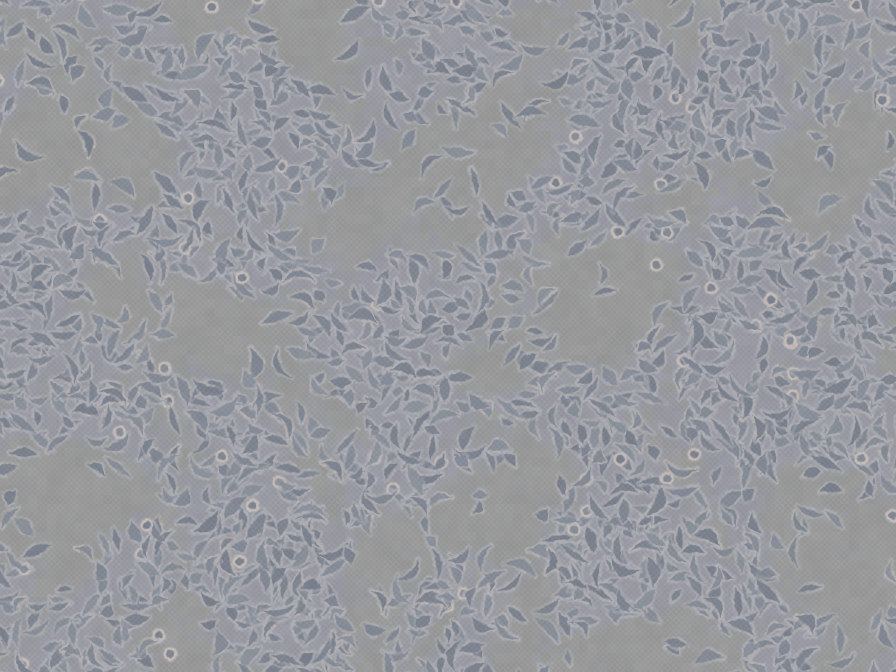
A WebGL 2 fragment shader for this texture:

```glsl
#version 300 es
precision highp float;

uniform vec2 u_resolution;
out vec4 fragColor;

// Lengths are fractions of the canvas height
const float GRID = 0.036;
const int LAYERS = 3;
const vec2 HALF_LENGTH = vec2(0.010, 0.025);
const vec2 HALF_WIDTH = vec2(0.0040, 0.0085);
const float HALO_OFFSET = 0.0026;
const float HALO_WIDTH = 0.0024;
const float EDGE_SOFTNESS = 0.0014;
const float ROUND_SHARE = 0.03;
const float WEAVE_FREQUENCY = 120.0;
const float WEAVE_CONTRAST = 0.016;
const float BLOCKS = 72.0;
const float TAU = 6.2832;

const vec3 GRAY = vec3(0.595, 0.600, 0.597);
const vec3 LILAC = vec3(0.595, 0.600, 0.635);
const vec3 BODY_DARK = vec3(0.475, 0.500, 0.548);
const vec3 BODY_LIGHT = vec3(0.545, 0.570, 0.608);
const vec3 HALO = vec3(0.680, 0.680, 0.705);
const vec3 HALO_WARM = vec3(0.770, 0.735, 0.720);

vec4 hash4(vec2 p) {
    vec4 q = fract(p.xyxy * vec4(0.1031, 0.1030, 0.0973, 0.1099));
    q += dot(q, q.wzxy + 33.33);
    return fract((q.xxyz + q.yzzw) * q.zywx);
}

// Layered, turned and bent sines, roughly in -1..1
float sineField(vec2 p) {
    float sum = 0.0, amplitude = 0.55;
    for (int i = 0; i < 4; i++) {
        p += 0.6 * sin(p.yx * 0.8 + float(i) * 2.1);
        sum += amplitude * sin(p.x) * cos(p.y);
        p = mat2(1.2, 1.1, -1.1, 1.2) * p + 3.7;
        amplitude *= 0.66;
    }
    return sum;
}

float crowding(vec2 p) {
    return smoothstep(-0.40, 0.45, sineField(p * 11.0 + 4.0) + 0.06);
}

// Signed distance to a tapered, bent spindle
float spindle(vec2 p, float halfLength, float halfWidth, float bend) {
    float t = min(abs(p.x) / halfLength, 1.0);
    p.y += bend * halfLength * (t * t - 0.3);
    float side = abs(p.y) - halfWidth * pow(1.0 - t * t, 1.25);
    float tip = max(abs(p.x) - halfLength, 0.0);
    return length(vec2(tip, max(side, 0.0))) + min(side, 0.0);
}

// Draws one layer of scattered cells over the colour
vec3 addCells(vec3 color, vec2 p, float layer, float soft) {
    vec2 shift = layer * vec2(7.31, 3.77);
    vec2 q = p / GRID + shift;
    for (int j = -1; j <= 1; j++)
    for (int i = -1; i <= 1; i++) {
        vec2 id = floor(q) + vec2(i, j);
        vec4 place = hash4(id + layer * 57.0 + 11.0);
        vec4 look = hash4(id + layer * 91.0 + 203.0);
        vec2 center = (id + place.xy - shift) * GRID;
        float chance = mix(0.10, 0.94, crowding(center));
        if (place.z > chance) continue;

        // Shape and direction
        float angle = 2.2 * sineField(center * 5.0 + 9.0) + (place.w - 0.5) * 2.6;
        vec2 axis = vec2(cos(angle), sin(angle));
        vec2 d = p - center;
        vec2 local = vec2(dot(d, axis), dot(d, vec2(-axis.y, axis.x)));
        float halfWidth = mix(HALF_WIDTH.x, HALF_WIDTH.y, look.y * look.y);
        float halfLength = mix(HALF_LENGTH.x, HALF_LENGTH.y, look.x);
        float isRound = step(1.0 - ROUND_SHARE, look.w);
        float dist = spindle(local, halfLength, halfWidth, (look.z - 0.5) * 1.1);
        dist = mix(dist, length(local) - 0.0055, isRound);

        // Pale rim, then the body
        float rim = exp(-pow((dist - HALO_OFFSET) / HALO_WIDTH, 2.0));
        float rimStrength = mix(0.30, 0.95, fract(look.w * 7.3 + 0.4 * sin(local.x * 90.0)));
        vec3 rimColor = mix(HALO, HALO_WARM, max(isRound, 0.4 * step(0.9, look.z)));
        color = mix(color, rimColor, rim * max(rimStrength, isRound));
        vec3 body = mix(BODY_DARK, BODY_LIGHT, fract(look.z * 5.7 + look.x));
        color = mix(color, body, 1.0 - smoothstep(-soft, soft, dist));
    }
    return color;
}

void main() {
    vec2 uv = gl_FragCoord.xy / u_resolution.y;
    float soft = max(EDGE_SOFTNESS, 0.6 / u_resolution.y);

    // Ground, bluer where cells crowd
    vec4 block = hash4(floor(uv * BLOCKS) + 5.0);
    float tint = crowding(uv) * 0.9 + (block.x - 0.5) * 0.5;
    vec3 color = mix(GRAY, LILAC, smoothstep(0.1, 0.7, tint));
    color += 0.012 * sineField(uv * 40.0);

    // Ragged outlines
    vec2 ragged = uv + 0.0016 * vec2(sineField(uv * 210.0), sineField(uv.yx * 230.0 + 7.0));
    for (int i = 0; i < LAYERS; i++) color = addCells(color, ragged, float(i), soft);

    // Fine weave and block mottle
    vec2 wave = sin(uv * TAU * WEAVE_FREQUENCY);
    color += WEAVE_CONTRAST * wave.x * wave.y;
    color += (block.y - 0.5) * 0.016;
    fragColor = vec4(color, 1.0);
}
```
